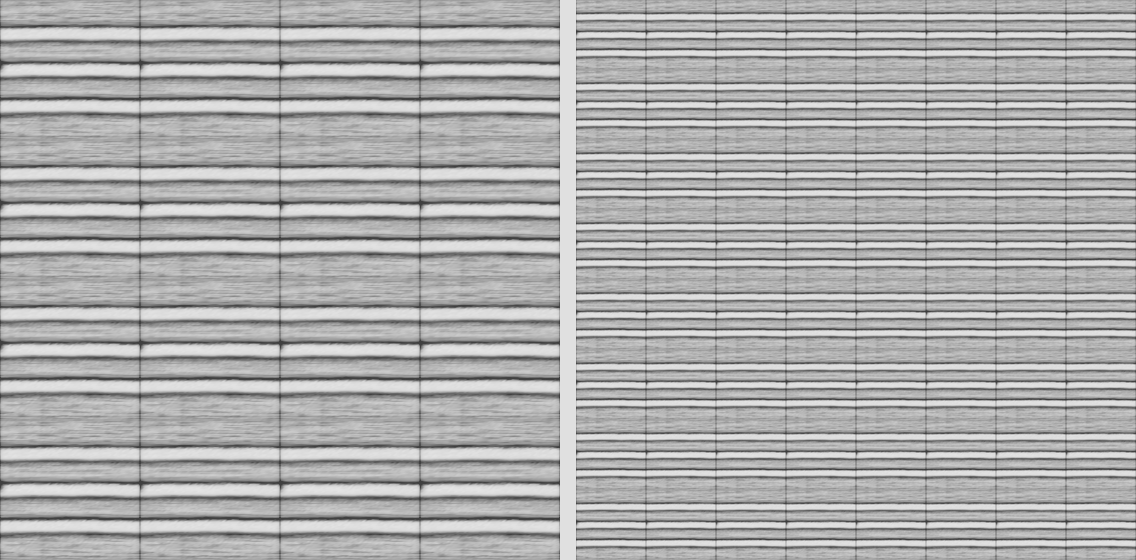
Left: one tile. Right: repeated 2 by 2.
This texture is drawn by a three.js fragment shader. Its source:

```glsl
varying vec2 vUv;

const float REPEATS = 4.0;
const float FIRST_RIB = 0.244;     // rib centre, from the top of a tile
const float RIB_STEP = 0.2585;
const float RIB_HALF = 0.054;
const float UPPER_WIDTH = 0.0125;
const float LOWER_WIDTH = 0.0145;
const float UPPER_DEPTH = 0.40;
const float LOWER_DEPTH = 0.33;
const float SKIRT_DEPTH = 0.13;
const float BOW = 0.006;
const float JOINT_WIDTH = 0.0055;
const float JOINT_DEPTH = 0.23;
const float GRAIN_DEPTH = 0.06;
const float BASE_TONE = 0.755;
const float RIB_TONE = 0.875;
const float DARKEST = 0.25;
const float TAU = 6.2831853;

float hash(vec2 p) {
  return fract(sin(dot(p, vec2(127.1, 311.7))) * 43758.5);
}

// Value noise that wraps over one tile
float tileNoise(vec2 p, vec2 cells) {
  vec2 q = p * cells;
  vec2 i = floor(q);
  vec2 f = smoothstep(0.0, 1.0, q - i);
  vec2 a = mod(i, cells);
  vec2 b = mod(i + 1.0, cells);
  return mix(mix(hash(a), hash(vec2(b.x, a.y)), f.x),
             mix(hash(vec2(a.x, b.y)), hash(b), f.x), f.y);
}

float bell(float d, float width) {
  float k = d / width;
  return exp(-k * k);
}

void main() {
  vec2 p = fract(vUv * REPEATS);
  p.y = 1.0 - p.y;
  float across = 2.0 * p.x - 1.0;
  float row = min(p.y, 1.0 - p.y);

  // Fine grain, long fibres and thin broken scratches
  float grain = tileNoise(vec2(p.x + p.y, p.y), vec2(56.0, 76.0)) - 0.5;
  float fibre = tileNoise(p, vec2(3.0, 58.0)) - 0.5;
  float thread = tileNoise(p, vec2(6.0, 104.0));
  float nick = tileNoise(p, vec2(13.0, 92.0));
  float rough = smoothstep(0.22, 0.33, abs(p.y - 0.5));
  float scratch = 0.6 * smoothstep(0.5, 1.0, thread) + 0.5 * smoothstep(0.55, 1.0, nick);
  float tone = BASE_TONE + 0.10 * fibre - scratch * mix(0.11, 0.20, rough);
  tone -= 0.03 * bell(row, 0.08);

  // Raised ribs with a soft groove on either side
  float grooves = 0.0;
  for (int n = 0; n < 3; n++) {
    float k = float(n);
    float wave = BOW * across * across
      + 0.0015 * sin(TAU * (2.0 * p.x + 0.3 * k))
      + 0.0008 * sin(TAU * (5.0 * p.x + 0.7 * k));
    float d = p.y - FIRST_RIB - RIB_STEP * k - wave + 0.003;
    d += 0.005 * grain;
    float inside = 1.0 - smoothstep(RIB_HALF - 0.03, RIB_HALF + 0.004, abs(d));
    float rounding = 0.07 * pow(abs(d) / RIB_HALF, 2.0);
    tone = mix(tone, RIB_TONE - rounding + 0.02 * fibre, inside);

    float wear = 0.82 + 0.3 * tileNoise(p + vec2(0.0, 0.13 * k), vec2(6.0, 18.0));
    float upper = UPPER_DEPTH * bell(d + RIB_HALF, UPPER_WIDTH);
    float lower = LOWER_DEPTH * bell(d - RIB_HALF, LOWER_WIDTH);
    grooves += wear * (upper * (k > 1.5 ? 1.18 : 1.0) + lower);
    grooves += SKIRT_DEPTH * bell(abs(d) - RIB_HALF - 0.02, 0.018);

    // Worn corner at the left end of the middle rib
    if (n == 1) {
      vec2 corner = vec2(p.x / 0.032, (d + RIB_HALF - 0.018) / 0.034);
      grooves += 0.42 * exp(-dot(corner, corner));
    }
  }
  tone -= grooves;

  // Vertical joint and faint broken lines beside the horizontal one
  float side = min(p.x, 1.0 - p.x);
  float chips = tileNoise(p, vec2(2.0, 46.0));
  tone -= JOINT_DEPTH * bell(side, JOINT_WIDTH) * (0.6 + 0.6 * chips);
  tone -= 0.05 * bell(side, 0.018);
  float breaks = 0.35 + 0.65 * tileNoise(p, vec2(7.0, 24.0));
  tone -= 0.15 * breaks * bell(row, 0.008);
  tone -= 0.16 * breaks * bell(p.y - 0.974, 0.007);

  tone += GRAIN_DEPTH * grain * mix(1.0, 0.5, smoothstep(0.76, 0.84, tone));
  gl_FragColor = vec4(vec3(clamp(tone, DARKEST, 0.9)), 1.0);
}
```
